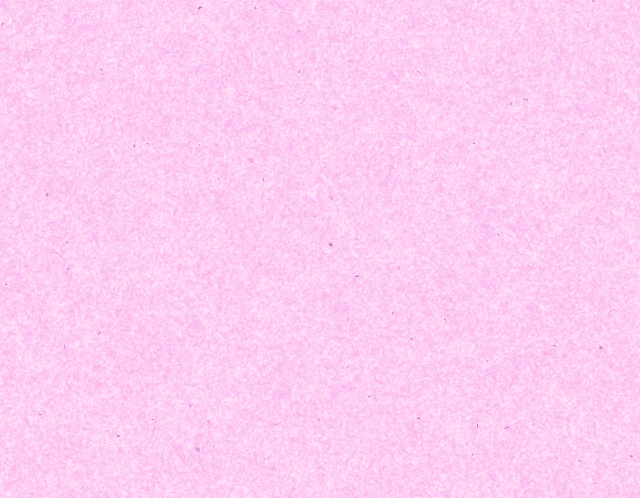
Write a Shadertoy shader that draws this texture.

```glsl
const vec3 PAPER = vec3(0.992, 0.802, 0.953);
const vec3 TONE_SLOPE = vec3(0.13, 1.0, 0.28);   // channel shift per unit of tone
const vec3 SPECK = vec3(0.62, 0.22, 0.56);
const vec3 THREAD = vec3(0.90, 0.53, 0.84);
const vec3 BLOTCH = vec3(0.97, 0.58, 0.88);
const vec3 FLECK = vec3(1.0, 0.96, 0.95);

const float GRAIN_AMOUNT = 0.092;
const float CLUMP_AMOUNT = 0.060;
const float MOTTLE_AMOUNT = 0.030;
const float CLOUD_AMOUNT = 0.020;
const float PALE_FIBRE = 0.055;
const float DEEP_FIBRE = 0.048;

vec2 hash22(vec2 p) {
    vec3 q = fract(p.xyx * vec3(0.1031, 0.1030, 0.0973));
    q += dot(q, q.yzx + 33.33);
    return fract((q.xx + q.yz) * q.zy);
}

float noise(vec2 p) {
    vec2 i = floor(p), f = fract(p);
    f = f * f * (3.0 - 2.0 * f);
    float low = mix(hash22(i).x, hash22(i + vec2(1, 0)).x, f.x);
    float high = mix(hash22(i + vec2(0, 1)).x, hash22(i + vec2(1, 1)).x, f.x);
    return mix(low, high, f.y);
}

vec2 turn(vec2 p, float a) {
    float c = cos(a), s = sin(a);
    return vec2(c * p.x - s * p.y, s * p.x + c * p.y);
}

// Scattered bent strokes: rows per canvas height, share of cells filled,
// half length and half width in canvas heights, and curvature.
float strokes(vec2 p, float rows, float share, vec2 size, float bend, float seed) {
    float soft = max(0.6 / iResolution.y, 0.0006);
    vec2 cell = floor(p * rows);
    float cover = 0.0;
    for (int y = -1; y <= 1; y++)
    for (int x = -1; x <= 1; x++) {
        vec2 id = cell + vec2(x, y);
        vec2 place = hash22(id + seed);
        vec2 pose = hash22(id + seed + 71.7);
        vec2 kind = hash22(id + seed + 153.1);
        if (kind.x > share) continue;
        vec2 q = turn(p - (id + place) / rows, pose.x * 6.2832);
        q.y += bend * (pose.y - 0.5) * q.x * q.x;
        float halfLength = size.x * mix(0.4, 1.0, pose.y);
        float d = length(vec2(max(abs(q.x) - halfLength, 0.0), q.y)) - size.y;
        cover = max(cover, smoothstep(soft, -soft, d) * mix(0.4, 1.0, kind.y));
    }
    return cover;
}

// Paper tone from one-pixel grain up to broad clouds
float paperTone(vec2 p) {
    vec2 warp = vec2(noise(p * 60.0 + 5.0), noise(p * 60.0 + 47.0)) * 0.012;
    float tone = GRAIN_AMOUNT * (noise(turn(p, 0.6) * 300.0 + 400.0) - 0.5);
    tone += GRAIN_AMOUNT * (noise(turn(p + warp, 1.9) * 235.0 + 700.0) - 0.5);
    tone += CLUMP_AMOUNT * (noise(turn(p + warp, 1.1) * 140.0 + 300.0) - 0.5);
    tone += MOTTLE_AMOUNT * (noise(turn(p, 0.3) * 45.0 + 90.0) - 0.5);
    tone += CLOUD_AMOUNT * (noise(turn(p, 0.8) * 9.0 + 30.0) - 0.5);
    return tone;
}

void mainImage(out vec4 fragColor, in vec2 fragCoord) {
    vec2 p = fragCoord / iResolution.y;

    // Grain and matted short fibres
    float tone = paperTone(p);
    tone += PALE_FIBRE * strokes(p, 50.0, 0.9, vec2(0.0085, 0.0008), 130.0, 11.0);
    tone -= DEEP_FIBRE * strokes(p, 48.0, 0.9, vec2(0.0085, 0.0008), 130.0, 229.0);
    vec3 colour = PAPER + TONE_SLOPE * tone;

    // Ragged edges for the larger inclusions
    vec2 ragged = p + 0.008 * (vec2(noise(p * 150.0), noise(p * 150.0 + 83.0)) - 0.5);
    float broken = smoothstep(0.25, 0.65, noise(turn(p, 0.5) * 190.0 + 250.0));

    // Pale flecks and pink blotches
    float fleck = strokes(ragged, 12.0, 0.16, vec2(0.0055, 0.0028), 60.0, 317.0);
    colour = mix(colour, FLECK, 0.85 * fleck * broken);
    float blotch = strokes(ragged, 9.0, 0.09, vec2(0.0025, 0.0026), 0.0, 419.0);
    colour = mix(colour, BLOTCH, 0.75 * blotch);

    // Coloured threads and dark specks
    float thread = strokes(p, 15.0, 0.2, vec2(0.0095, 0.0006), 110.0, 523.0);
    colour = mix(colour, THREAD, 0.6 * thread);
    float speck = strokes(ragged, 18.0, 0.17, vec2(0.0024, 0.0010), 90.0, 631.0);
    colour = mix(colour, SPECK, 0.8 * speck);

    fragColor = vec4(clamp(colour, 0.0, 1.0), 1.0);
}
```
